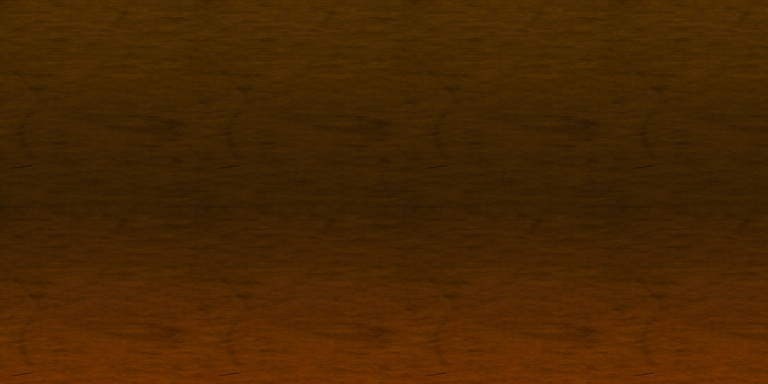
Write a Shadertoy shader that draws this texture.

```glsl
// Dark stained wood tiles with fine grain and cracks, under an olive to orange vertical gradient.

float hash(vec2 p) {
    return fract(sin(dot(p, vec2(127.1, 311.7))) * 43758.5453);
}

// Value noise that wraps at the tile edge
float noise(vec2 t, vec2 cells) {
    vec2 p = t * cells, i = floor(p), f = fract(p);
    f = f * f * (3.0 - 2.0 * f);
    vec2 a = mod(i, cells), b = mod(i + 1.0, cells);
    return mix(mix(hash(a), hash(vec2(b.x, a.y)), f.x),
               mix(hash(vec2(a.x, b.y)), hash(b), f.x), f.y);
}

// Offset from a centre, wrapped around the tile and rotated
vec2 around(vec2 t, vec2 centre, float angle) {
    vec2 d = fract(t - centre + 0.5) - 0.5;
    float c = cos(angle), s = sin(angle);
    return vec2(c * d.x + s * d.y, c * d.y - s * d.x);
}

// Soft elliptical stain
float stain(vec2 t, vec2 centre, float angle, vec2 size) {
    vec2 d = around(t, centre, angle) / size;
    return exp(-dot(d, d));
}

float woodShade(vec2 t, float pixel) {
    // Gently bent grain, from broad bands to thin fibres and pores
    vec2 w = t + vec2(0.0, 0.025 * noise(t, vec2(4.0, 5.0)) + 0.008 * noise(t, vec2(13.0, 17.0)));
    float shade = 1.0;
    shade += 0.10 * (noise(w, vec2(3.0, 9.0)) - 0.5);
    shade += 0.10 * (noise(w, vec2(6.0, 31.0)) - 0.5);
    shade += 0.14 * (noise(w, vec2(11.0, 73.0)) - 0.5);
    shade += 0.13 * (noise(t, vec2(37.0, 137.0)) - 0.5);
    shade += 0.09 * (noise(t, vec2(101.0, 149.0)) - 0.5);

    // Thin broken fibres
    float fibre = smoothstep(0.66, 0.92, noise(w + 0.37, vec2(9.0, 71.0)));
    shade -= 0.16 * fibre * noise(t, vec2(7.0, 9.0));

    // Scattered slanted scuffs, dark and light, broken up by the grain
    float broken = 0.4 + 1.2 * noise(t, vec2(29.0, 41.0));
    for (int i = 0; i < 24; i++) {
        float k = float(i);
        vec2 centre = vec2(hash(vec2(k, 1.3)), hash(vec2(k, 5.7)));
        float angle = mix(-1.1, 1.1, hash(vec2(k, 9.1)));
        vec2 size = vec2(0.03 + 0.05 * hash(vec2(k, 3.9)), 0.007);
        shade += (hash(vec2(k, 7.7)) - 0.6) * 0.14 * broken * stain(w, centre, angle, size);
    }

    // Knot, curved mark and the larger dark streaks
    shade -= 0.12 * broken * stain(t, vec2(0.81, 0.61), 0.4, vec2(0.07, 0.05));
    shade -= 0.09 * broken * stain(t, vec2(0.59, 0.08), -0.9, vec2(0.09, 0.018));
    shade -= 0.11 * broken * stain(t, vec2(0.12, 0.39), 0.8, vec2(0.09, 0.012));
    shade -= 0.12 * stain(w, vec2(0.85, 0.92), 0.0, vec2(0.20, 0.014));
    shade -= 0.10 * stain(w, vec2(0.42, 0.46), 0.0, vec2(0.17, 0.010));
    vec2 curve = around(t, vec2(0.25, 0.64), 0.0);
    float ring = (length(curve) - 0.13 - 0.03 * noise(t, vec2(11.0, 13.0))) / 0.016;
    shade -= 0.09 * broken * exp(-ring * ring) * smoothstep(0.03, -0.12, curve.x);

    // Straight hairline crack, fading toward its ends
    vec2 crack = around(t, vec2(0.105, 0.805), -0.13);
    crack.y += 0.003 * (noise(t, vec2(31.0, 1.0)) - 0.5);
    float edge = smoothstep(pixel, -0.3 * pixel, abs(crack.y) - 0.0012);
    shade -= 0.5 * edge * smoothstep(0.07, 0.035, abs(crack.x));
    return shade;
}

void mainImage(out vec4 fragColor, in vec2 fragCoord) {
    vec2 uv = fragCoord / iResolution.xy;
    float tileSize = 0.54;

    // Square tiles counted from the upper left corner
    vec2 tile = vec2(fragCoord.x / iResolution.y, 1.0 - uv.y) / tileSize;
    float shade = woodShade(fract(tile), 1.0 / (iResolution.y * tileSize));

    // Orange foot, dark brown middle, olive top
    vec3 orange = vec3(0.422, 0.186, 0.004);
    vec3 brown = vec3(0.220, 0.126, 0.008);
    vec3 olive = vec3(0.300, 0.180, 0.005);
    vec3 color = mix(orange, brown, smoothstep(-0.14, 0.52, uv.y));
    color = mix(color, olive, smoothstep(0.50, 1.14, uv.y));

    fragColor = vec4(clamp(color * (shade + 0.04), 0.0, 1.0), 1.0);
}
```
